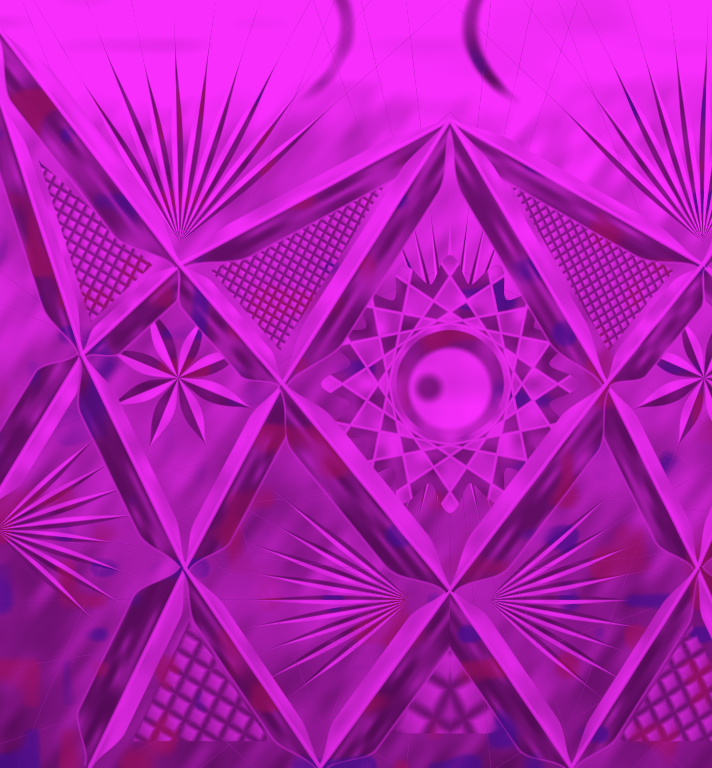
Reproduce this pattern procedurally as a Shadertoy shader.

```glsl
// Magenta cut glass: bevelled ridges join shared nodes around a mirrored diamond,
// filled with fans of leaf cuts, fine hatching and a hobstar. One brightness value
// is layered part by part, then coloured; unmirrored noise varies the two halves.

float hash(vec2 p) { return fract(sin(dot(p, vec2(127.1, 311.7))) * 43758.5453); }

float noise(vec2 p) {
    vec2 i = floor(p), f = fract(p);
    f *= f * (3.0 - 2.0 * f);
    return mix(mix(hash(i), hash(i + vec2(1, 0)), f.x),
               mix(hash(i + vec2(0, 1)), hash(i + vec2(1, 1)), f.x), f.y);
}

// Antialiased coverage of a signed distance, positive inside
float cover(float d) { return smoothstep(-1.0, 1.0, d * iResolution.y); }

// Signed distance to a line, positive on its left
float side(vec2 p, vec2 a, vec2 b) {
    vec2 t = normalize(b - a);
    return dot(p - a, vec2(-t.y, t.x));
}

float triangle(vec2 p, vec2 a, vec2 b, vec2 c) {
    float s = sign(side(c, a, b));
    return min(s * side(p, a, b), min(s * side(p, b, c), s * side(p, c, a)));
}

// Ridge from a to b: dark facet on the left, pale facet on the right
void bevel(inout float v, vec2 p, vec2 a, vec2 b, float width, float seed) {
    float d = side(p, a, b), t = dot(p - a, b - a) / dot(b - a, b - a);
    float w = width * (0.15 + 0.85 * smoothstep(0.0, 0.22, min(t, 1.0 - t)));
    float span = step(0.0, t) * step(t, 1.0);
    float streak = noise(vec2(t * 7.0 + seed, d * 110.0));
    float dark = 0.06 + 0.5 * streak * streak + 0.12 * p.y;
    float pale = 0.68 + 0.3 * noise(vec2(t * 9.0, d * 70.0 + seed));
    v = mix(v, dark, span * cover(d) * cover(w - d));
    v = mix(v, pale, span * cover(-d) * cover(d + 0.5 * w));
    v = mix(v, 0.98, span * 0.8 * cover(0.0025 - abs(d)));
    v = mix(v, 0.8, span * 0.6 * cover(0.0015 - abs(d - w)));
}

// Tapering two-sided leaf cuts radiating from the origin
void fan(inout float v, vec2 p, vec2 axis, float spread, float count, float len) {
    float r = length(p), a = atan(axis.x * p.y - axis.y * p.x, dot(axis, p));
    float cell = (0.5 * a / spread + 0.5) * count, f = fract(cell) - 0.5;
    float arc = 2.0 * spread * r / count;
    float reach = len * (0.8 + 0.2 * hash(vec2(floor(cell), count)));
    float leaf = (0.42 * smoothstep(reach, 0.25 * reach, r) - abs(f)) * arc;
    float facet = mix(0.98, 0.14, cover(f * arc)) + 0.25 * (noise(vec2(r * 45.0, cell * 3.0)) - 0.5);
    v = mix(v, facet, 0.85 * cover(leaf) * step(abs(a), spread));
}

// Crossed grooves leaving small raised pyramids
void hatch(inout float v, vec2 p, float inside, float period) {
    vec2 g = fract(vec2(p.x + 0.5 * p.y, p.y - 0.6 * p.x) / period) - 0.5;
    float height = smoothstep(0.5, 0.2, max(abs(g.x), abs(g.y)));
    v = mix(v, 0.22 + 0.55 * height + 0.35 * (g.y - g.x) * height, 0.85 * cover(inside));
}

// Star of crossing chords with alternating facets and a round central button
void hobstar(inout float v, vec2 p) {
    float r = length(p), parity = 1.0, chord = 0.0;
    for (int i = 0; i < 16; i++) {
        float a = 6.28319 * (float(i) + 0.5) / 16.0;
        float d = dot(p, vec2(cos(a), sin(a))) - 0.078;
        parity *= 2.0 * cover(d) - 1.0;
        chord = max(chord, cover(0.0017 - abs(d)));
    }
    float a = atan(p.y, p.x);
    float rim = 0.15 + 0.018 * cos(a * 16.0);
    float star = 0.55 + 0.2 * parity + 0.4 * (noise(p * 55.0) - 0.5);
    v = mix(v, mix(star, 0.97, 0.75 * chord), cover(rim - r));
    v = mix(v, 0.3 - 2.5 * p.y + 0.4 * noise(p * 40.0), cover(0.07 - r));
    float button = 0.85 - 0.65 * smoothstep(0.025, 0.008, length(p - vec2(-0.028, -0.005)));
    v = mix(v, button + 0.2 * noise(p * 30.0), smoothstep(0.058, 0.048, length(p + vec2(0, 0.006))));
}

void mainImage(out vec4 fragColor, in vec2 fragCoord) {
    vec2 uv = fragCoord / iResolution.y;
    // Mirrored space, slightly foreshortened on the right
    float x = uv.x - 0.586;
    vec2 p = vec2(x < 0.0 ? -x : 1.07 * x, uv.y);
    float seed = x < 0.0 ? 3.0 : 47.0;

    vec2 apex = vec2(0, 0.844), shoulder = vec2(0.352, 0.655), waist = vec2(0.218, 0.5);
    vec2 foot = vec2(0, 0.232), hip = vec2(0.479, 0.538), knee = vec2(0.345, 0.26);
    vec2 base = vec2(0.169, 0), crown = vec2(0.586, 0.96), brow = vec2(0.586, 0.87);
    vec2 heel = vec2(0.47, 0);

    // Mottled glass, brighter toward the top
    float cloud = noise(uv * 9.0), glint = noise(mat2(0.8, 0.6, -0.6, 0.8) * uv * vec2(55, 18));
    float v = mix(0.38, 0.85, uv.y) + 0.32 * (cloud - 0.5) + 0.35 * (glint - 0.5);

    // Smooth upper wall with two curved dark reflections
    float upper = smoothstep(0.8, 0.93, uv.y);
    v = mix(v, 0.92 + 0.25 * (noise(uv * vec2(9, 34)) - 0.35), upper);
    float bend = abs(uv.x - 0.532) - 0.08 - 6.0 * pow(uv.y - 0.965, 2.0);
    v -= 0.65 * smoothstep(0.016, 0.002, abs(bend)) * smoothstep(0.86, 0.9, uv.y) * (0.4 + cloud);

    // Hatched panels
    hatch(v, p, triangle(p, apex, shoulder, waist) - 0.026, 0.0125);
    hatch(v, p, triangle(p, brow, shoulder, hip) - 0.024, 0.015);
    hatch(v, p, triangle(p, foot, base, vec2(-base.x, 0)) - 0.045, 0.052);
    hatch(v, p, triangle(p, knee, base, heel) - 0.035, 0.029);

    // Fans and stars
    fan(v, p - vec2(0.352, 0.685), normalize(vec2(-0.15, 1)), 0.78, 9.0, 0.31);
    fan(v, p - vec2(0.052, 0.219), vec2(1, 0), 0.76, 9.0, 0.25);
    fan(v, p - vec2(0.592, 0.31), vec2(-1, 0), 0.85, 8.0, 0.2);
    fan(v, p - vec2(0.354, 0.508), vec2(0, 1), 3.14159, 8.0, 0.11);
    fan(v, p - vec2(0, 0.5), vec2(0, 1), 0.4, 7.0, 0.27);
    fan(v, p - vec2(0, 0.5), vec2(0, -1), 0.4, 7.0, 0.21);
    hobstar(v, vec2(x, uv.y - 0.5));

    // Ridges between nodes
    bevel(v, p, hip, vec2(0.6, 0.34), 0.04, seed);
    bevel(v, p, brow, hip, 0.03, seed + 1.0);
    bevel(v, p, hip, shoulder, 0.032, seed + 2.0);
    bevel(v, p, hip, knee, 0.035, seed + 3.0);
    bevel(v, p, knee, waist, 0.036, seed + 4.0);
    bevel(v, p, knee, heel, 0.045, seed + 5.0);
    bevel(v, p, knee, base, 0.03, seed + 6.0);
    bevel(v, p, base, foot, 0.045, seed + 7.0);
    bevel(v, p, crown, shoulder, 0.045, seed + 8.0);
    bevel(v, p, shoulder, apex, 0.034, seed + 9.0);
    bevel(v, p, shoulder, waist, 0.035, seed + 10.0);
    bevel(v, p, waist, apex, 0.038, seed + 11.0);
    bevel(v, p, waist, foot, 0.046, seed + 12.0);

    // Magenta ramp with stray red and blue refractions in the shadows
    v = clamp(v * mix(0.86, 1.08, uv.y), 0.0, 1.0);
    vec3 color = mix(vec3(0.29, 0.03, 0.3), vec3(0.97, 0.18, 0.99), v);
    float stray = noise(uv * 23.0 + 8.0), shade = 1.0 - smoothstep(0.3, 0.7, v);
    color = mix(color, vec3(0.62, 0.06, 0.36), 0.6 * shade * smoothstep(0.7, 0.9, stray));
    color = mix(color, vec3(0.27, 0.05, 0.56), 0.7 * shade * smoothstep(0.25, 0.1, stray));
    fragColor = vec4(color, 1);
}
```
